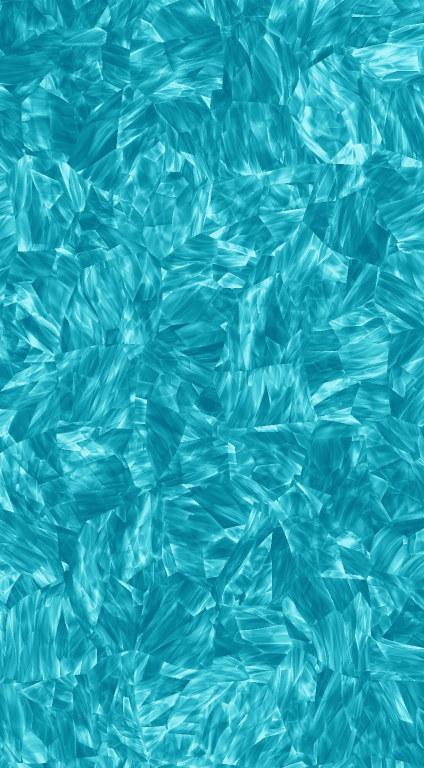
A Shadertoy shader for this texture:

```glsl
// Crumpled turquoise metal foil: nested creased facets with cone-shaped sheen.

const vec3 TINT[7] = vec3[7](
    vec3(0.00, 0.44, 0.54), vec3(0.02, 0.51, 0.60), vec3(0.04, 0.58, 0.66),
    vec3(0.09, 0.65, 0.72), vec3(0.18, 0.73, 0.80), vec3(0.32, 0.83, 0.88),
    vec3(0.68, 0.96, 0.98));
const float LEVEL[7] = float[7](0.0, 0.075, 0.295, 0.58, 0.81, 0.94, 1.0);

vec3 hash3(vec2 p) {
    vec3 q = fract(p.xyx * vec3(0.1031, 0.1030, 0.0973));
    q += dot(q, q.yxz + 33.33);
    return fract((q.xxy + q.yzz) * q.zyx);
}

mat2 turn(float a) {
    return mat2(cos(a), sin(a), -sin(a), cos(a));
}

// Cellular noise: xy = offset from the site, z = distance to the crease, w = id
vec4 cells(vec2 p) {
    vec2 nearest = vec2(9.0), second = vec2(9.0);
    float id = 0.0;
    for (int k = 0; k < 9; k++) {
        vec2 corner = floor(p) + vec2(k % 3, k / 3) - 1.0;
        vec3 h = hash3(corner);
        vec2 r = corner + 0.08 + 0.84 * h.xy - p;
        if (dot(r, r) < dot(nearest, nearest)) {
            second = nearest;
            nearest = r;
            id = h.z;
        } else if (dot(r, r) < dot(second, second)) {
            second = r;
        }
    }
    float edge = dot(0.5 * (nearest + second), normalize(second - nearest));
    return vec4(-nearest, edge, id);
}

// Brightness of one bent facet, centred on zero
float sheen(vec4 facet, vec3 rnd, vec3 rnd2) {
    float flatTone = 1.5 * (rnd.x - 0.5);

    // pleats fanning out from the pinched centre
    float fan = atan(facet.y, facet.x + 0.0001) * floor(2.0 + 3.0 * rnd.y) + 6.28 * rnd.z;
    float pleats = 0.5 * sin(fan + 1.1 * sin(fan));

    // rolled highlight running along the facet
    float roll = dot(facet.xy, turn(6.28 * rnd2.x) * vec2(6.5, 0.0)) + 6.28 * rnd2.y;
    float glint = pow(0.5 + 0.5 * sin(roll), 5.0) - 0.25;

    float crease = (1.0 - smoothstep(0.01, 0.09, facet.z)) * 2.0 * (rnd2.z - 0.38);
    return flatTone + pleats + 0.8 * glint + crease;
}

float foil(vec2 p) {
    // broad light and a slight bend of the creases
    float tone = 0.14 * sin(p.x * 9.0 + 3.0 * sin(p.y * 5.0)) + 0.16 * sin(p.y * 8.0 + 2.5);
    p += 0.005 * sin(p.yx * 31.0 + 2.0 * sin(p * 23.0));

    vec2 q = p * vec2(10.5, 9.0) + 20.0;
    float weight = 0.4;
    for (int i = 0; i < 4; i++) {
        vec4 facet = cells(q);
        vec2 key = vec2(facet.w * 311.0, float(i) * 17.0 + 5.0);
        vec3 rnd = hash3(key), rnd2 = hash3(key + 71.0);
        tone += weight * sheen(facet, rnd, rnd2);

        // each facet is split again in its own turned and stretched frame
        q = turn(6.28 * rnd2.y) * facet.xy * vec2(1.1, 2.4) + facet.w * vec2(91.0, 57.0);
        weight = i == 0 ? 0.75 : i == 1 ? 0.8 : mix(0.2, 0.8, rnd.z);
    }
    return tone;
}

vec3 foilColor(float tone) {
    // logistic curve spreads the tones evenly over the ramp
    float share = 1.0 / (1.0 + exp(-2.1 * tone));
    vec3 color = TINT[0];
    for (int i = 1; i < 7; i++) {
        float t = (share - LEVEL[i - 1]) / (LEVEL[i] - LEVEL[i - 1]);
        color = mix(color, TINT[i], clamp(t, 0.0, 1.0));
    }
    return color;
}

void mainImage(out vec4 fragColor, in vec2 fragCoord) {
    // 2 x 2 samples per pixel smooth the creases
    vec3 color = vec3(0.0);
    for (int s = 0; s < 4; s++) {
        vec2 shift = 0.5 * vec2(s % 2, s / 2) - 0.25;
        color += 0.25 * foilColor(foil((fragCoord + shift) / iResolution.y));
    }
    fragColor = vec4(color, 1.0);
}
```
